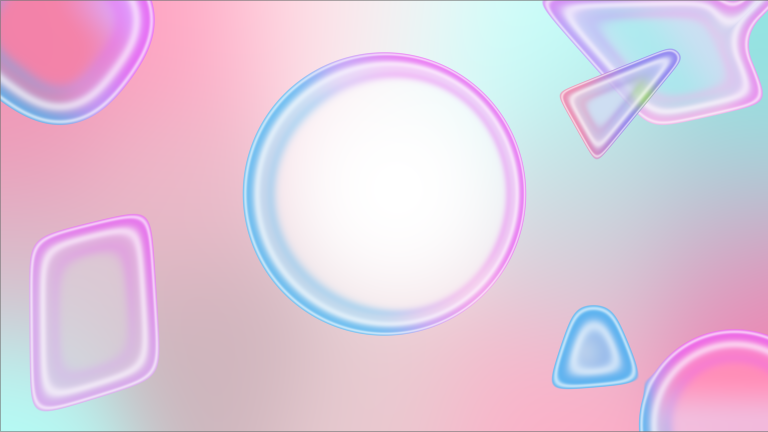
Reproduce this background procedurally as a WebGL 1 fragment shader.

```glsl
precision highp float;
uniform vec2 u_resolution;

const vec3 WHITE = vec3(1.0);
const vec3 BLUE = vec3(0.30, 0.71, 0.95);
const vec3 LILAC = vec3(0.72, 0.58, 0.97);
const vec3 MAGENTA = vec3(0.91, 0.38, 0.95);
const vec3 PINK = vec3(0.98, 0.68, 0.91);
const vec3 CORAL = vec3(0.95, 0.48, 0.64);

float bell(float x) { return exp(-x * x); }

float smoothMin(float a, float b, float k) {
  float h = max(k - abs(a - b), 0.0) / k;
  return min(a, b) - h * h * k * 0.25;
}

// Scaled exponential of the distance outside one polygon edge
float edgeTerm(vec2 p, vec2 a, vec2 b, float k) {
  vec2 e = normalize(b - a);
  return exp(min(dot(p - a, vec2(e.y, -e.x)), 0.8) / k);
}

// Soft-cornered convex quad, corners counterclockwise
float softQuad(vec2 p, vec2 a, vec2 b, vec2 c, vec2 d, float k) {
  return k * log(edgeTerm(p, a, b, k) + edgeTerm(p, b, c, k)
    + edgeTerm(p, c, d, k) + edgeTerm(p, d, a, k));
}

float capsule(vec2 p, vec2 a, vec2 b, float r) {
  vec2 e = b - a;
  return length(p - a - e * clamp(dot(p - a, e) / dot(e, e), 0.0, 1.0)) - r;
}

// Blue through lilac to magenta
vec3 iridescence(float t) {
  vec3 c = mix(BLUE, LILAC, smoothstep(0.0, 0.5, t));
  return mix(c, MAGENTA, smoothstep(0.4, 1.0, t));
}

// Glassy film: tinted rim, soft inner fold and bright glints
vec3 bubble(vec3 back, float d, float width, vec3 tint, vec3 fill, float amount) {
  float t = max(-d, 0.0) / width;
  vec3 c = mix(back, fill, amount);
  c = mix(c, tint, 0.85 * bell(t * 1.1));
  c = mix(c, tint, 0.3 * bell((t - 1.35) / 0.3));
  c = mix(c, WHITE, 0.6 * bell((t - 0.7) / 0.2));
  c = mix(c, WHITE, 0.6 * bell((t - 0.12) / 0.08));
  float aa = 0.75 / u_resolution.y;
  return mix(back, c, smoothstep(aa, -aa, d));
}

// Adds one weighted colour pool to the backdrop
void pool(inout vec4 sum, vec2 p, vec2 at, vec3 color) {
  vec2 q = p - at;
  sum += vec4(color, 1.0) * (exp(-dot(q, q) * 16.0) + 0.0001);
}

vec3 backdrop(vec2 p) {
  vec4 s = vec4(0.0);
  pool(s, p, vec2(0.40, 0.97), vec3(1.00, 0.62, 0.75));
  pool(s, p, vec2(0.00, 0.70), vec3(0.95, 0.58, 0.71));
  pool(s, p, vec2(0.00, 0.40), vec3(0.84, 0.75, 0.80));
  pool(s, p, vec2(0.00, 0.02), vec3(0.70, 1.00, 0.97));
  pool(s, p, vec2(0.49, 0.22), vec3(0.80, 0.70, 0.73));
  pool(s, p, vec2(0.42, 0.55), vec3(0.93, 0.73, 0.79));
  pool(s, p, vec2(0.70, 1.00), vec3(1.00, 0.86, 0.89));
  pool(s, p, vec2(0.93, 1.00), vec3(0.97, 0.97, 0.97));
  pool(s, p, vec2(1.19, 0.92), vec3(0.76, 1.00, 0.98));
  pool(s, p, vec2(0.92, 0.56), vec3(0.98, 0.96, 0.97));
  pool(s, p, vec2(1.38, 0.63), vec3(0.74, 0.91, 0.91));
  pool(s, p, vec2(1.74, 0.73), vec3(0.56, 0.90, 0.89));
  pool(s, p, vec2(1.70, 0.48), vec3(0.76, 0.72, 0.80));
  pool(s, p, vec2(1.76, 0.27), vec3(0.97, 0.48, 0.68));
  pool(s, p, vec2(1.35, 0.38), vec3(0.87, 0.79, 0.84));
  pool(s, p, vec2(1.25, 0.03), vec3(1.00, 0.68, 0.78));
  pool(s, p, vec2(0.91, 0.10), vec3(0.91, 0.80, 0.82));
  return s.rgb / s.a;
}

void main() {
  vec2 p = gl_FragCoord.xy / u_resolution.y;
  vec3 col = backdrop(p);

  // Large central bubble with a white core
  vec2 q = p - vec2(0.89, 0.551);
  float d = length(q) - 0.328;
  vec2 dir = q / max(length(q), 0.001);
  float core = 0.38 + 0.62 * exp(-dot(p - vec2(0.92, 0.56), p - vec2(0.92, 0.56)) * 18.0);
  vec3 tint = iridescence(smoothstep(-0.65, 0.75, dir.x + 0.35 * dir.y));
  tint = mix(tint, PINK, 0.6 * bell((dir.x - 0.7) / 0.3) * smoothstep(-0.3, -0.7, dir.y));
  col = bubble(col, d, mix(0.048, 0.03, smoothstep(-0.8, 0.8, dir.x)), tint, WHITE, core);

  // Upper left blob, coral inside
  q = p - vec2(0.127, 0.942);
  d = length(q) - 0.224 - 0.008 * sin(4.0 * atan(q.y, q.x) + 1.0);
  tint = iridescence(smoothstep(-0.2, 0.25, q.x + q.y * 0.7 + 0.05));
  vec3 fill = mix(CORAL, LILAC + 0.1, smoothstep(0.02, 0.2, q.x + 0.03 * sin(q.y * 25.0)));
  col = bubble(col, d, 0.06, tint, fill, 0.75);

  // Lower left blob
  d = softQuad(p, vec2(0.066, 0.45), vec2(0.07, 0.03), vec2(0.375, 0.125), vec2(0.35, 0.52), 0.025);
  tint = mix(mix(LILAC, PINK, 0.5), MAGENTA, smoothstep(0.25, 0.6, p.y + 0.5 * p.x - 0.05));
  col = bubble(col, d, 0.045, tint, vec3(0.86, 0.82, 0.86), 0.6);

  // Upper right sheet with a flared corner
  d = softQuad(p, vec2(1.227, 1.012), vec2(1.505, 0.699), vec2(1.782, 0.762), vec2(1.671, 1.023), 0.02);
  d = smoothMin(d, capsule(p, vec2(1.667, 0.907), vec2(1.829, 1.07), 0.03), 0.06);
  tint = mix(LILAC, PINK, smoothstep(1.38, 1.52, p.x));
  tint = mix(tint, MAGENTA, 0.6 * max(smoothstep(1.66, 1.76, p.x), smoothstep(0.93, 1.0, p.y)));
  fill = mix(vec3(0.68, 0.91, 0.94), vec3(0.85, 0.87, 0.97), 0.5 + 0.5 * sin(p.x * 20.0 + p.y * 14.0));
  col = bubble(col, d, 0.04, tint, fill, 0.75);

  // Narrow drop across the sheet, with a green glint
  d = softQuad(p, vec2(1.287, 0.785), vec2(1.38, 0.62), vec2(1.585, 0.868), vec2(1.56, 0.895), 0.01);
  tint = mix(CORAL, vec3(0.52, 0.45, 0.94), smoothstep(1.33, 1.47, p.x));
  tint = mix(tint, vec3(0.55, 0.85, 0.25), bell(length((p - vec2(1.485, 0.785)) / vec2(0.03, 0.035))));
  col = bubble(col, d, 0.028, tint, vec3(0.83, 0.86, 0.96), 0.75);

  // Lower right pair joined by a thin neck
  float small = softQuad(p, vec2(1.331, 0.299), vec2(1.262, 0.093), vec2(1.493, 0.113), vec2(1.417, 0.299), 0.02);
  float large = length(p - vec2(1.701, 0.016)) - 0.222;
  float side = smoothstep(1.44, 1.52, p.x);
  d = smoothMin(small, large, 0.04);
  tint = iridescence(side * smoothstep(1.46, 1.72, p.x + 0.5 * p.y));
  vec3 pearl = mix(vec3(0.52, 0.65, 0.92), vec3(0.88, 0.87, 0.94), bell(length(p - vec2(1.36, 0.185)) / 0.045));
  fill = mix(pearl, mix(vec3(0.95, 0.78, 0.9), CORAL + 0.08, smoothstep(0.02, 0.14, p.y)), side);
  col = bubble(col, d, 0.05, tint, fill, 0.8);

  // Fine grey frame
  float inset = min(p.x, min(p.y, 1.0 - p.y));
  col = mix(col, vec3(0.45), 0.6 * smoothstep(0.0035, 0.001, inset));
  gl_FragColor = vec4(clamp(col, 0.0, 1.0), 1.0);
}
```
